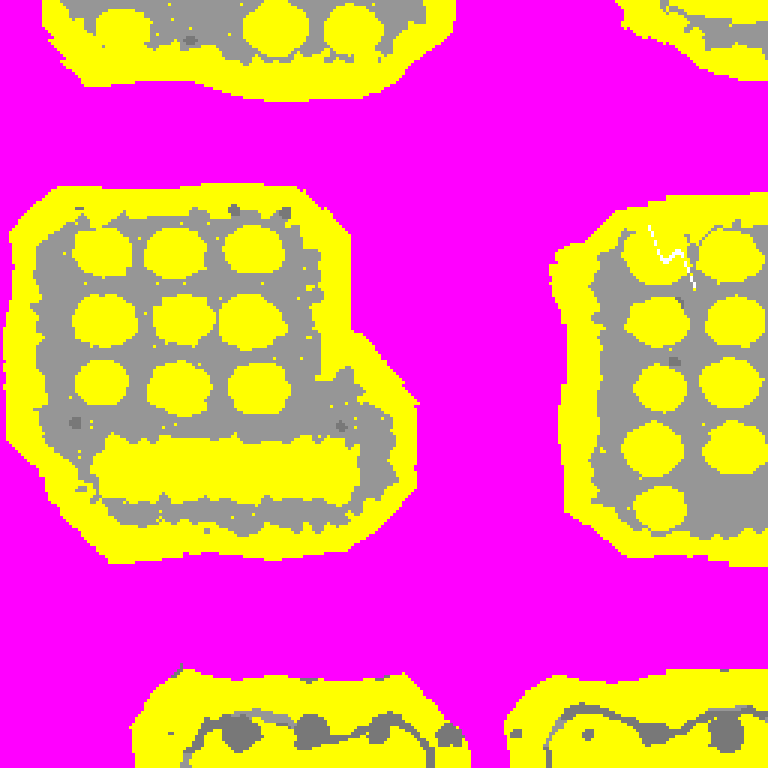
A Shadertoy shader for this pattern:

```glsl
// Blocky grey tissue islands with yellow rims and holes on a magenta ground.

const vec3 MAGENTA = vec3(1.0, 0.0, 1.0);
const vec3 YELLOW = vec3(1.0, 1.0, 0.0);
const vec3 GREY = vec3(0.59);
const vec3 DARK_GREY = vec3(0.47);

float hash(vec2 p) {
    return fract(sin(dot(p, vec2(127.1, 311.7))) * 43758.5453);
}

float noise(vec2 p) {
    vec2 i = floor(p), f = fract(p);
    f = f * f * (3.0 - 2.0 * f);
    return mix(mix(hash(i), hash(i + vec2(1, 0)), f.x),
               mix(hash(i + vec2(0, 1)), hash(i + vec2(1, 1)), f.x), f.y);
}

// Box with cut corners
float chamferBox(vec2 p, vec2 halfSize, float cut) {
    vec2 q = abs(p) - halfSize;
    return max(max(q.x, q.y), (q.x + q.y + cut) * 0.707);
}

// Stepped islands join a narrow top to a shifted base; the others are one block
float islandShape(vec2 q, bool stepped, float halfWidth) {
    if (!stepped) return chamferBox(q, vec2(halfWidth, 0.2), 0.05);
    float top = chamferBox(q - vec2(-0.057, 0.06), vec2(0.173, 0.155), 0.035);
    float base = chamferBox(q - vec2(0.018, -0.095), vec2(0.198, 0.1), 0.06);
    return min(top, base);
}

vec3 islands(vec2 uv) {
    // Rows of islands, the lowest row packed closer
    float row = floor((uv.y - 0.505) / 0.625 + 0.5);
    bool vessels = row < 0.0;
    float period = vessels ? 0.485 : 0.72;
    float start = vessels ? 0.385 : 0.285 + 0.03 * row;
    float col = floor((uv.x - start) / period + 0.5);
    if (col < 0.0) return MAGENTA;
    vec2 q = uv - vec2(start + col * period, 0.505 + row * 0.625);
    bool stepped = !vessels && mod(col + row, 2.0) < 0.5;
    float halfWidth = vessels ? 0.175 : 0.23;

    // Wobbly body and coarse stepped rim
    vec2 wobble = vec2(noise(uv * 9.0), noise(uv * 9.0 + 40.0)) - 0.5;
    float body = islandShape(q + wobble * 0.03, stepped, halfWidth);
    float rimStep = noise(floor(uv * 38.0) * 0.3) - 0.5;
    if (body > 0.042 + rimStep * 0.025) return MAGENTA;

    float fine = noise(uv * 75.0) - 0.5;

    // Thin winding vessels with dark knots
    if (vessels) {
        float line = abs(body + 0.015 + 0.014 * sin(q.x * 32.0 + col * 2.0)) - 0.006;
        vec2 knotCell = floor(uv / 0.09);
        vec2 knot = uv - (knotCell + 0.5) * 0.09;
        float knotRadius = 0.024 * hash(knotCell + 5.0);
        if (length(knot) + fine * 0.012 < knotRadius) return DARK_GREY;
        if (line + fine * 0.008 < 0.0)
            return noise(uv * 22.0) > 0.4 ? DARK_GREY : GREY;
        return YELLOW;
    }

    // White scribble in the upper left of plain blocks
    vec2 s = q - vec2(-0.13, 0.16);
    float scribble = abs(s.y + 0.8 * s.x - 0.014 * sin(s.x * 150.0));
    if (!stepped && abs(s.x) < 0.032 && scribble < 0.004) return vec3(1.0);

    // Small dark spots
    vec2 spotCell = floor(uv / 0.07);
    vec2 spot = uv - (spotCell + 0.3 + 0.4 * hash(spotCell + 3.0)) * 0.07;
    bool spotted = hash(spotCell) > 0.88 && length(spot) + fine * 0.004 < 0.008;
    if (body + fine * 0.026 > 0.0)
        return spotted && body < 0.015 ? DARK_GREY : YELLOW;

    // Jittered oval holes
    vec2 size = vec2(0.1, 0.084);
    vec2 id = floor((q - vec2(0.0, 0.037)) / size);
    vec2 key = id + 17.0 * vec2(col, row);
    vec2 jitter = vec2(hash(key), hash(key + 9.0)) - 0.5;
    vec2 center = (id + 0.5) * size + vec2(0.0, 0.037) + jitter * vec2(0.016, 0.014);
    vec2 radius = vec2(0.042, 0.035) * (0.85 + 0.2 * hash(key + 21.0));
    float hole = (length((q - center) / radius) - 1.0) * 0.036 + fine * 0.009;
    bool room = islandShape(center, stepped, halfWidth) < -0.025;
    if (room && !(stepped && center.y < -0.04) && hole < 0.0) return YELLOW;

    // Long ragged cavity in the base of stepped islands
    float cavity = chamferBox(q - vec2(0.008, -0.117), vec2(0.172, 0.039), 0.02);
    if (stepped && cavity + fine * 0.022 < 0.0) return YELLOW;

    // Speckled tissue
    if (spotted) return DARK_GREY;
    return hash(floor(uv * 256.0)) > 0.985 ? YELLOW : GREY;
}

void mainImage(out vec4 fragColor, in vec2 fragCoord) {
    // Four samples soften the edges of the blocks
    vec3 color = vec3(0.0);
    for (int i = 0; i < 4; i++) {
        vec2 offset = vec2(i & 1, i >> 1) * 0.5 - 0.25;
        vec2 uv = (fragCoord + offset) / iResolution.xy;
        color += islands((floor(uv * 256.0) + 0.5) / 256.0) * 0.25;
    }
    fragColor = vec4(color, 1.0);
}
```
